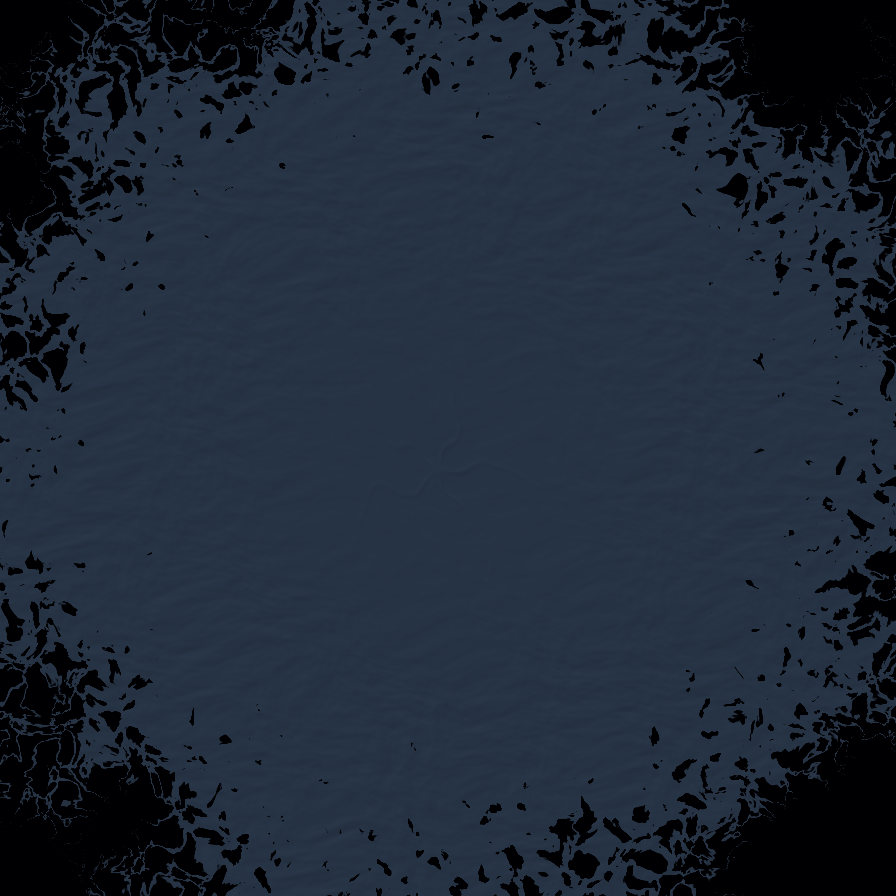
Write a WebGL 1 fragment shader that draws this background.

```glsl
precision highp float;
// Slate-blue leathery paper with a clean round centre and eroded black grunge around it.

uniform vec2 u_resolution;

const vec3 SLATE = vec3(0.149, 0.2, 0.267);
const vec3 INK = vec3(0.0, 0.0, 0.006);
const vec2 CENTRE = vec2(0.5, 0.503);

// Random unit gradient for a lattice cell
vec2 gradientAt(vec2 cell) {
  vec3 q = fract(cell.xyx * vec3(0.1031, 0.103, 0.0973));
  q += dot(q, q.yzx + 33.33);
  float angle = 6.28318 * fract((q.x + q.y) * q.z);
  return vec2(cos(angle), sin(angle));
}

float gradientNoise(vec2 p) {
  vec2 cell = floor(p);
  vec2 f = p - cell;
  vec2 u = f * f * f * (f * (f * 6.0 - 15.0) + 10.0);
  vec2 e = vec2(1.0, 0.0);
  float low = mix(dot(gradientAt(cell), f),
                  dot(gradientAt(cell + e), f - e), u.x);
  float high = mix(dot(gradientAt(cell + e.yx), f - e.yx),
                   dot(gradientAt(cell + e.xx), f - e.xx), u.x);
  return mix(low, high, u.y);
}

float fbm(vec2 p) {
  float sum = 0.0;
  float amplitude = 1.0;
  for (int i = 0; i < 4; i++) {
    sum += amplitude * gradientNoise(p);
    p = mat2(1.6, 1.2, -1.2, 1.6) * p + 17.3;
    amplitude *= 0.5;
  }
  return sum;
}

// Soft round patch, 1 at its middle
float patchAt(vec2 p, vec2 middle, float radius) {
  vec2 d = (p - middle) / radius;
  return exp(-dot(d, d));
}

// Amount of wear: radial distance, varied by broad patches
float wearAt(vec2 p) {
  float wear = length((p - CENTRE) * vec2(0.98, 1.02));
  float patches = 0.0;
  patches += patchAt(p, vec2(0.93, 0.06), 0.12);         // lower right
  patches += patchAt(p, vec2(0.88, 0.91), 0.08);         // upper right
  patches += 0.7 * patchAt(p, vec2(0.835, 0.78), 0.03);
  patches += 0.8 * patchAt(p, vec2(0.27, 0.96), 0.07);   // top
  patches += 0.8 * patchAt(p, vec2(0.03, 0.8), 0.07);    // upper left
  patches += patchAt(p, vec2(0.04, 0.6), 0.045);         // left
  patches += patchAt(p, vec2(0.055, 0.23), 0.055);       // lower left
  patches += patchAt(p, vec2(0.15, 0.1), 0.065);
  patches += 1.3 * patchAt(p, vec2(0.635, 0.08), 0.02);  // bottom
  patches += patchAt(p, vec2(0.99, 0.34), 0.045);        // right
  patches += 0.8 * patchAt(p, vec2(0.99, 0.65), 0.07);
  patches -= 0.6 * patchAt(p, vec2(0.36, 0.06), 0.12);   // paler stretches
  patches -= 0.5 * patchAt(p, vec2(0.08, 0.43), 0.12);
  patches -= 0.5 * patchAt(p, vec2(0.11, 0.87), 0.05);
  float outside = smoothstep(0.33, 0.46, wear);
  return wear + outside * (0.13 * patches + 0.07 * gradientNoise(p * 11.0));
}

// Flakes where wear is light, thin remaining veins where it is heavy
float inkMask(vec2 p, float edge) {
  vec2 warp = vec2(gradientNoise(p * 26.0), gradientNoise(p * 26.0 + 41.0));
  float grain = abs(fbm(p * 36.0 + 0.7 * warp));
  float wear = wearAt(p);
  float left = max(1.0 - (wear - 0.33) / 0.36, 0.0);
  float threshold = 0.78 * pow(left, 1.4) - 0.03;
  float clean = smoothstep(0.315, 0.345, wear);
  return clean * smoothstep(threshold - edge, threshold + edge, grain);
}

// Height of the leathery surface, with creases meeting at the centre
float surface(vec2 p) {
  vec2 d = p - vec2(0.49, 0.475);
  float r = length(d);
  float wrinkles = fbm(p * vec2(26.0, 48.0) + 1.5 * gradientNoise(p * 9.0));
  float bend = 2.5 * gradientNoise(p * 20.0);
  float arms = abs(sin(2.5 * atan(d.y, d.x) + bend));
  float creases = exp(-14.0 * r) * smoothstep(0.0, 0.02, r) * smoothstep(0.0, 0.35, arms);
  return wrinkles * mix(0.3, 1.0, smoothstep(0.08, 0.3, r)) + 0.6 * creases;
}

void main() {
  float size = min(u_resolution.x, u_resolution.y);
  vec2 p = (gl_FragCoord.xy - 0.5 * u_resolution) / size + 0.5;

  // Faint raking light across the surface
  vec2 lightStep = vec2(-0.0012, 0.002);
  float relief = surface(p + lightStep) - surface(p - lightStep);
  vec3 paper = SLATE * (1.0 + 0.12 * clamp(relief, -0.6, 0.6));

  float ink = inkMask(p, 20.0 / size);
  gl_FragColor = vec4(mix(paper, INK, ink), 1.0);
}
```
